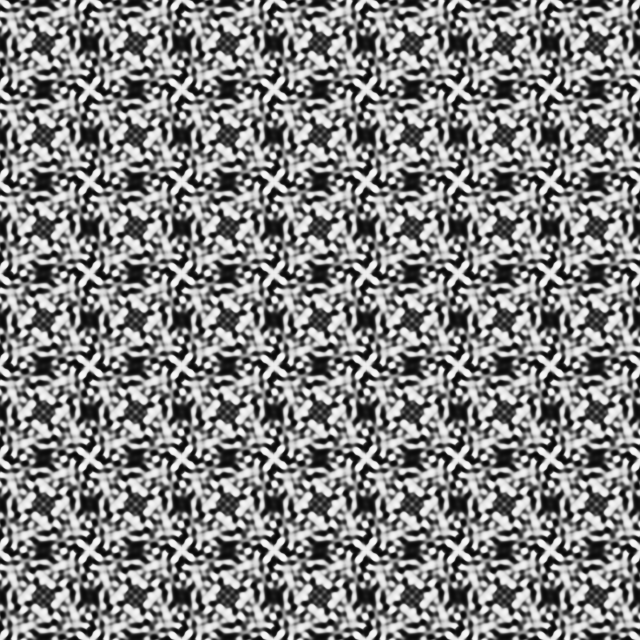
Reproduce this pattern procedurally as a Shadertoy shader.

```glsl
const float TAU = 6.2831853;

float hash(vec2 p) {
    vec3 q = fract(vec3(p.xyx) * 0.1031);
    q += dot(q, q.yzx + 33.33);
    return fract((q.x + q.y) * q.z);
}

// Band-limited waves, tiling each unit cell with quarter-turn symmetry
float mottle(vec2 p) {
    float sum = 0.0, power = 0.0;
    for (int i = 0; i <= 13; i++) {
        for (int j = 1; j <= 13; j++) {
            vec2 k = vec2(i, j);
            float r = length(k);
            float band = smoothstep(2.0, 6.0, r) * (1.0 - smoothstep(9.0, 14.0, r));
            float a = band * (2.0 * hash(k + 17.0) - 1.0);
            sum += a * (cos(TAU * dot(k, p)) + cos(TAU * dot(vec2(-k.y, k.x), p)));
            power += a * a;
        }
    }
    return sum * inversesqrt(power);
}

// Soft capsule, wrapped to the nearest cell
float stroke(vec2 p, vec2 centre, vec2 halfAxis, float radius) {
    vec2 d = p - centre;
    d -= round(d);
    float t = clamp(dot(d, halfAxis) / dot(halfAxis, halfAxis), -1.0, 1.0);
    float dist = length(d - halfAxis * t) / radius;
    return exp(-dist * dist * dist);
}

void mainImage(out vec4 fragColor, in vec2 fragCoord) {
    vec2 uv = fragCoord / iResolution.xy;
    vec2 p = (uv - 0.5) * 6.945;
    float level = mottle(p);

    // Dim rosette ringed by small grey beads
    vec2 cell = p - round(p);
    float r = length(cell);
    float beads = -1.0 + 0.7 * cos(TAU * 10.0 * cell.x) * cos(TAU * 10.0 * cell.y);
    level = mix(level, beads, 0.8 * (1.0 - smoothstep(0.09, 0.14, r)));

    // Bright bars, strips and pinwheel arms, with dark knots between them
    vec2 q = p;
    float bright = 0.0, dark = 0.0;
    for (int turn = 0; turn < 4; turn++) {
        bright = max(bright, stroke(q, vec2(0.036, 0.18), vec2(0.052, -0.047), 0.043));
        bright = max(bright, 0.9 * stroke(q, vec2(0.335, -0.215), vec2(-0.01, 0.062), 0.045));
        bright = max(bright, stroke(q, vec2(0.543, 0.556), vec2(0.026, 0.038), 0.031));
        dark = max(dark, stroke(q, vec2(0.5, 0.0), vec2(0.04, 0.0), 0.07));
        dark = max(dark, 0.8 * stroke(q, vec2(0.5, 0.62), vec2(-0.005, 0.03), 0.027));
        q = vec2(-q.y, q.x);
    }
    level = mix(level, -2.0 + 0.3 * level, 0.9 * dark);
    level = mix(level, 1.75 + 0.25 * level, 0.95 * bright);

    // Spread the levels evenly from near black to near white
    float grey = 0.01 + 0.97 / (1.0 + exp(-1.75 * level));
    fragColor = vec4(vec3(grey), 1.0);
}
```
